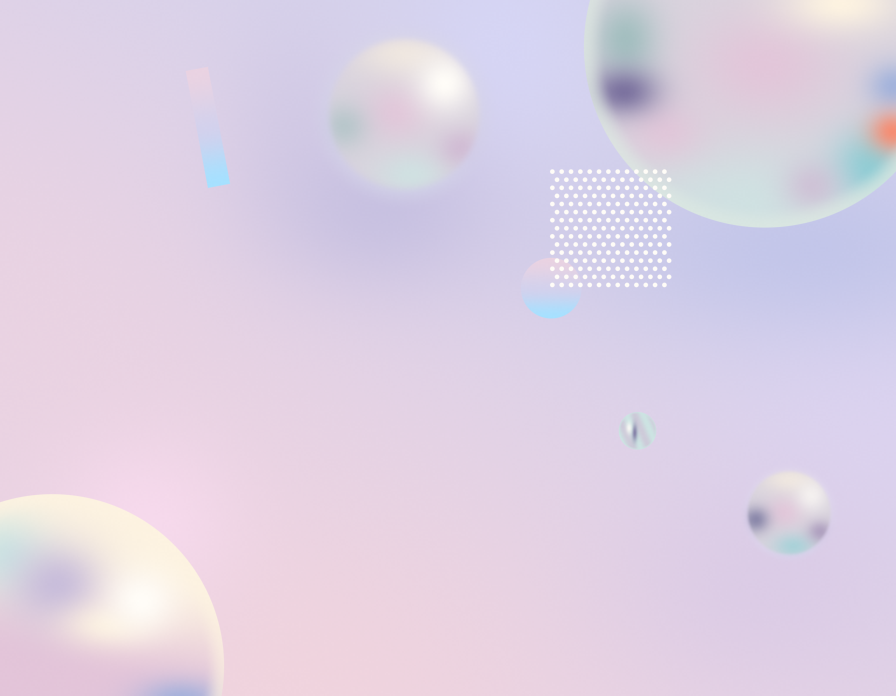
Reproduce this background procedurally as a Shadertoy shader.

```glsl
// Soft pastel backdrop with five iridescent pearls, a gradient bar, a gradient
// disc and a lattice of white dots. Gaussian colour pools shade backdrop and
// pearls; distance functions cut the outlines. Units: canvas height = 1.

// Pearls: centre, radius, edge softness
const vec4 TOP = vec4(1.099, .933, .26, 0);
const vec4 LOW = vec4(.075, .043, .247, 0);
const vec4 HAZY = vec4(.581, .836, .116, .024);
const vec4 SMALL = vec4(1.134, .263, .064, .009);
const vec4 TINY = vec4(.916, .381, .027, 0);

// Flat decorations
const vec3 DISC = vec3(.792, .586, .0436);
const vec2 BAR_CENTRE = vec2(.2987, .817), BAR_HALF = vec2(.0162, .0855);
const vec2 BAR_AXIS = vec2(-.187, .982);
const vec2 DOT_ORIGIN = vec2(.7936, .5906), DOT_STEP = vec2(.01342, .01163);
const vec2 DOT_COUNT = vec2(13, 15);
const float DOT_RADIUS = .0033;

// Palette
const vec3 WHITE = vec3(1, .99, .97), CREAM = vec3(.99, .95, .88);
const vec3 MINT = vec3(.8, .9, .89), SAGE = vec3(.62, .74, .74);
const vec3 TEAL = vec3(.54, .8, .83), SKY = vec3(.65, .88, 1);
const vec3 PINK = vec3(.89, .77, .85), MAUVE = vec3(.81, .71, .82);
const vec3 PLUM = vec3(.45, .41, .6), BLUE = vec3(.6, .68, .86);
const vec3 CORAL = vec3(.97, .54, .43), ROSE = vec3(.95, .83, .86);
const vec3 BLUSH = vec3(.915, .825, .885), GLOW = vec3(.98, .86, .94);
const vec3 LAVENDER = vec3(.82, .82, .93), LILAC = vec3(.87, .83, .95);
const vec3 PERIWINKLE = vec3(.74, .76, .91), DUSK = vec3(.75, .73, .87);

// Blends a soft elliptical pool of colour into c
void pool(inout vec3 c, vec2 p, float x, float y, float w, float h, vec3 tint, float amount) {
    vec2 d = (p - vec2(x, y)) / vec2(w, h);
    c = mix(c, tint, amount * exp(-dot(d, d)));
}

// Coverage of a shape from its signed distance
float cover(float dist, float softness) {
    float w = max(softness, .75 / iResolution.y);
    return 1. - smoothstep(-w, w, dist);
}

float hash(vec2 p) { return fract(sin(dot(p, vec2(127.1, 311.7))) * 43758.5); }

vec2 local(vec2 p, vec4 pearl) { return (p - pearl.xy) / pearl.z; }

// Lays a shaded pearl with a pale rim
void lay(inout vec3 c, vec2 p, vec4 pearl, vec3 skin, vec3 rim) {
    float r = length(local(p, pearl));
    skin = mix(skin, rim, .65 * smoothstep(.88, 1., r));
    c = mix(c, skin, cover((r - 1.) * pearl.z, pearl.w));
}

vec3 backdrop(vec2 p) {
    float cool = smoothstep(-.35, .75, dot(p - vec2(.64, .35), vec2(.55, .8)));
    vec3 c = mix(BLUSH, LAVENDER, cool);
    pool(c, p, .38, -.02, .38, .25, ROSE, .7);
    pool(c, p, 0., .46, .3, .28, BLUSH, .7);
    pool(c, p, 1.26, .4, .25, .2, LILAC, .6);
    pool(c, p, 1.1, .16, .22, .16, mix(MAUVE, LILAC, .6), .6);
    pool(c, p, .73, .93, .14, .18, vec3(.84, .84, .97), .7);
    // Shadows and the glow beside the low pearl
    pool(c, p, 1.16, .64, .32, .13, PERIWINKLE, .75);
    pool(c, p, .55, .7, .17, .12, DUSK, .7);
    pool(c, p, .42, .83, .1, .15, DUSK, .25);
    pool(c, p, .21, .25, .13, .12, GLOW, .75);
    return c;
}

vec3 topSkin(vec2 q) {
    vec3 c = mix(MINT, PINK, .55);
    pool(c, q, -.05, -.85, .75, .3, MINT, .75);
    pool(c, q, 0., -.1, .4, .3, PINK, .9);
    pool(c, q, -.55, -.47, .22, .17, PINK, .8);
    pool(c, q, -.77, .04, .18, .22, SAGE, .9);
    pool(c, q, -.78, -.25, .19, .13, PLUM, .9);
    pool(c, q, .42, .24, .32, .16, CREAM, 1.);
    pool(c, q, .58, -.66, .2, .2, TEAL, .9);
    pool(c, q, .72, -.22, .15, .13, BLUE, .85);
    pool(c, q, .71, -.47, .13, .11, CORAL, .95);
    pool(c, q, .26, -.77, .16, .14, MAUVE, .65);
    return c;
}

vec3 lowSkin(vec2 q) {
    vec3 c = mix(PINK, CREAM, smoothstep(0., .75, q.y + .25 * q.x));
    pool(c, q, -.28, .65, .25, .22, MINT, .95);
    pool(c, q, .03, .47, .27, .24, mix(DUSK, MAUVE, .3), .9);
    pool(c, q, .33, .24, .27, .13, CREAM, .9);
    pool(c, q, .52, .38, .2, .18, WHITE, 1.);
    pool(c, q, .75, -.2, .25, .12, BLUE, .85);
    return c;
}

// Out-of-focus pearl; depth strengthens the darks
vec3 hazySkin(vec2 q, float depth) {
    vec3 c = mix(PINK, MINT, .45);
    pool(c, q, -.1, .02, .4, .35, PINK, .8);
    pool(c, q, -.75, -.15, .3, .28, mix(SAGE, PLUM, depth), .55 + .35 * depth);
    pool(c, q, .1, -.75, .45, .28, mix(MINT, TEAL, depth), .7);
    pool(c, q, .7, -.42, .28, .25, mix(MAUVE, PLUM, .6 * depth), .75);
    pool(c, q, 0., .75, .6, .3, CREAM, .6);
    pool(c, q, .5, .38, .35, .35, WHITE, 1. - .4 * depth);
    return c;
}

vec3 tinySkin(vec2 q) {
    vec3 c = mix(MINT, MAUVE, .3 + .25 * sin(7. * q.x + 3. * q.y));
    pool(c, q, -.15, -.1, .14, .45, PLUM, .8);
    pool(c, q, -.45, .15, .16, .3, WHITE, .8);
    return c;
}

// Sky to pink ramp, t from bottom to top
vec3 candy(float t) {
    return mix(mix(SKY, LAVENDER, smoothstep(0., .5, t)), BLUSH, smoothstep(.4, 1., t));
}
// Staggered lattice of dots
float dots(vec2 p) {
    vec2 g = (p - DOT_ORIGIN) / DOT_STEP;
    g.x -= .5 * mod(floor(g.y + .5), 2.);
    vec2 cell = floor(g + .5), inside = step(vec2(0), cell) * step(cell, DOT_COUNT - 1.);
    return inside.x * inside.y * cover(length((g - cell) * DOT_STEP) - DOT_RADIUS, 0.);
}
void mainImage(out vec4 fragColor, in vec2 fragCoord) {
    vec2 p = fragCoord / iResolution.y, b = p - BAR_CENTRE, d = p - DISC.xy;
    vec3 c = backdrop(p);
    lay(c, p, HAZY, hazySkin(local(p, HAZY), 0.), LAVENDER);
    lay(c, p, SMALL, hazySkin(local(p, SMALL), .8), LILAC);
    lay(c, p, TINY, tinySkin(local(p, TINY)), MINT);
    lay(c, p, TOP, topSkin(local(p, TOP)), mix(MINT, CREAM, .35));
    lay(c, p, LOW, lowSkin(local(p, LOW)), CREAM);
    // Bar, disc, dots
    b = vec2(dot(b, vec2(BAR_AXIS.y, -BAR_AXIS.x)), dot(b, BAR_AXIS));
    vec2 e = abs(b) - BAR_HALF;
    c = mix(c, candy(.5 + .5 * b.y / BAR_HALF.y), cover(max(e.x, e.y), 0.));
    c = mix(c, candy(.5 + .5 * d.y / DISC.z), cover(length(d) - DISC.z, 0.));
    c = mix(c, WHITE, dots(p));
    // Faint grain against banding
    fragColor = vec4(c + (hash(floor(p * 400.)) - .5) / 255., 1);
}
```
